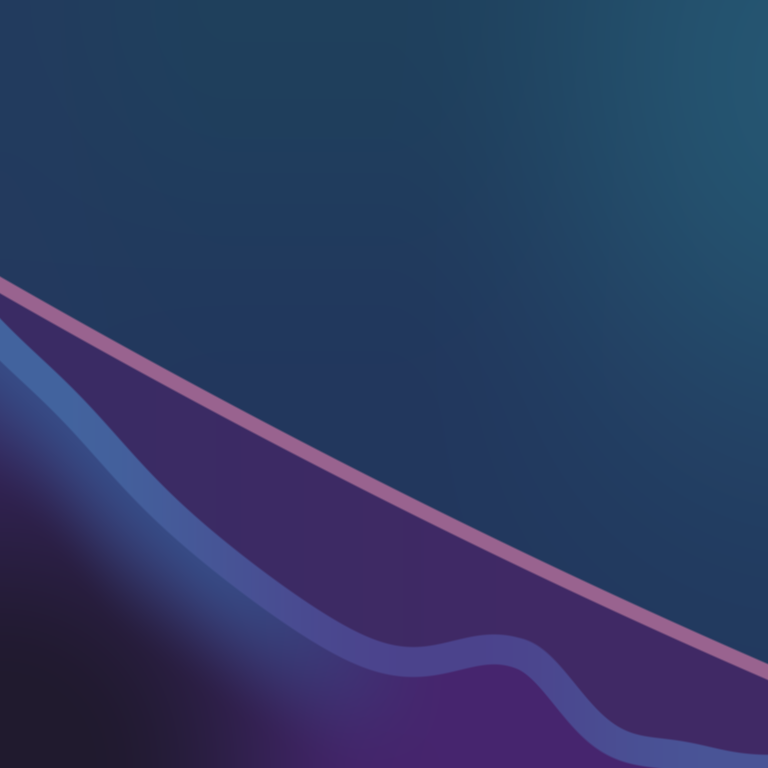
This background is drawn by a WebGL 2 fragment shader. Its source:

```glsl
#version 300 es
precision highp float;
// Dusky blue sky above a violet slope, with a pink rim and a winding blue ribbon.

uniform vec2 u_resolution;
out vec4 fragColor;

const vec3 SKY_TOP = vec3(0.120, 0.250, 0.362);
const vec3 SKY_LOW = vec3(0.132, 0.215, 0.365);
const vec3 SKY_LEFT = vec3(0.140, 0.225, 0.370);
const vec3 SKY_GLOW = vec3(0.145, 0.335, 0.445);
const vec3 SLOPE_LEFT = vec3(0.228, 0.168, 0.392);
const vec3 SLOPE_RIGHT = vec3(0.252, 0.160, 0.395);
const vec3 RIM = vec3(0.600, 0.390, 0.560);
const vec3 RIBBON_BLUE = vec3(0.260, 0.390, 0.620);
const vec3 RIBBON_VIOLET = vec3(0.295, 0.262, 0.550);
const vec3 RIBBON_END = vec3(0.285, 0.330, 0.590);
const vec3 HOLLOW = vec3(0.125, 0.100, 0.180);
const vec3 HOLLOW_LEFT = vec3(0.205, 0.140, 0.350);
const vec3 HOLLOW_RIGHT = vec3(0.275, 0.145, 0.430);
const vec3 HALO = vec3(0.215, 0.300, 0.530);

const float RIM_HALF_WIDTH = 0.0095;
const float RIBBON_HALF_WIDTH = 0.0195;
const float HALO_REACH = 0.155;

float bump(float x, float centre, float width) {
    float t = (x - centre) / width;
    return exp(-t * t);
}

float rimHeight(float x) {
    return 0.629 - 0.574 * x + 0.070 * x * x;
}

// Falling curve with a soft shoulder, one main hump and a flat tail.
float ribbonHeight(float x) {
    float slope = 0.552 - 1.131 * x + 0.576 * x * x;
    float hump = 0.098 * bump(x, 0.675, x < 0.675 ? 0.122 : 0.092);
    return slope + hump + 0.016 * bump(x, 0.09, 0.09)
         + 0.013 * bump(x, 0.88, 0.07);
}

// Vertical offset scaled by the local slope gives the distance to a curve.
float curveDistance(float offset, float rise) {
    return offset / sqrt(1.0 + rise * rise);
}

float stroke(float d, float halfWidth, float soft) {
    return 1.0 - smoothstep(-soft, soft, abs(d) - halfWidth);
}

vec3 skyColor(vec2 p) {
    vec3 color = mix(SKY_LOW, SKY_TOP, smoothstep(0.45, 1.0, p.y));
    color = mix(color, SKY_LEFT, 0.7 * (1.0 - smoothstep(0.0, 0.3, p.x)));
    float glow = smoothstep(0.5, 1.05, p.x) * bump(p.y, 0.9, 0.48);
    return mix(color, SKY_GLOW, glow);
}

vec3 hollowColor(vec2 p, float depth) {
    vec3 violet = mix(HOLLOW_LEFT, HOLLOW_RIGHT, smoothstep(0.1, 0.6, p.x));
    vec3 color = mix(HOLLOW, violet, smoothstep(0.10, 0.48, length(p)));
    float halo = 1.0 - smoothstep(0.0, HALO_REACH, depth);
    return mix(color, HALO, halo * (1.0 - smoothstep(0.25, 0.6, p.x)));
}

vec3 ribbonColor(float x) {
    vec3 color = mix(RIBBON_BLUE, RIBBON_VIOLET, smoothstep(0.05, 0.55, x));
    return mix(color, RIBBON_END, smoothstep(0.6, 0.95, x));
}

void main() {
    vec2 p = gl_FragCoord.xy / u_resolution;
    float soft = max(0.0018, 1.0 / min(u_resolution.x, u_resolution.y));

    // Signed distances, positive above each curve
    float rim = curveDistance(p.y - rimHeight(p.x), 0.14 * p.x - 0.574);
    float e = 0.002;
    float rise = (ribbonHeight(p.x + e) - ribbonHeight(p.x - e)) / (2.0 * e);
    float ribbon = curveDistance(p.y - ribbonHeight(p.x), rise);

    // Layers from back to front
    vec3 slope = mix(SLOPE_LEFT, SLOPE_RIGHT, smoothstep(0.1, 0.8, p.x));
    vec3 color = mix(slope, skyColor(p), smoothstep(-soft, soft, rim));
    color = mix(hollowColor(p, -ribbon), color, smoothstep(-soft, soft, ribbon));
    color = mix(color, ribbonColor(p.x), stroke(ribbon, RIBBON_HALF_WIDTH, soft));
    color = mix(color, RIM, stroke(rim, RIM_HALF_WIDTH, soft));

    fragColor = vec4(color, 1.0);
}
```
